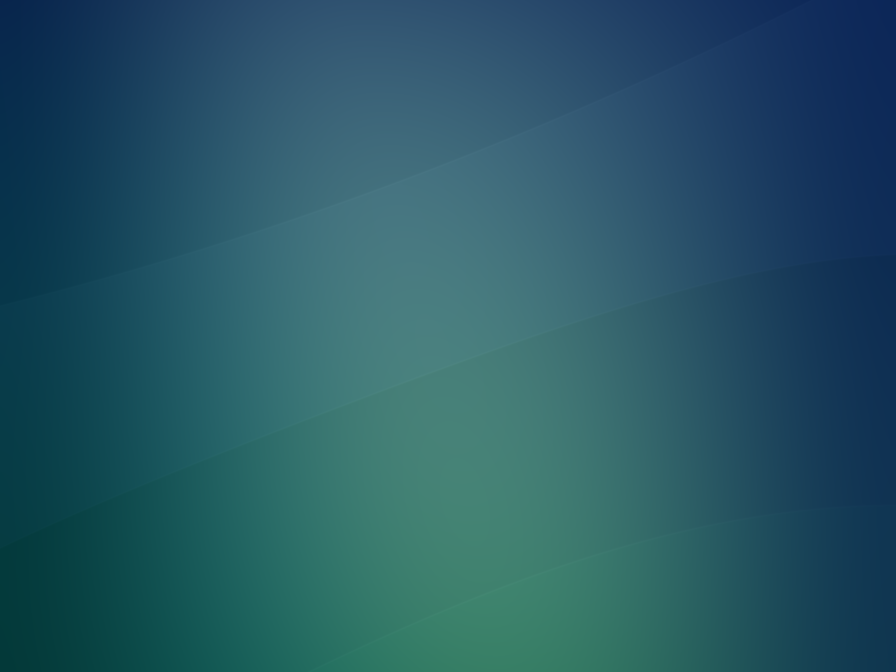
Write a Shadertoy shader that draws this background.

```glsl
// Soft blue-green gradient with a bright central ridge and three sweeping curved folds.

// Ridge and fold settings, in fractions of the canvas
const float RIDGE_BOTTOM = 0.56;
const float RIDGE_TOP = 0.40;
const float RIDGE_SHAPE = 0.8;
const float FOLD_FADE = 0.22;
const float LINE_WIDTH = 0.0016;
const float LINE_GLOW = 0.014;

// Column colours at the bottom, middle and top
const vec3 LEFT_LOW = vec3(0.015, 0.225, 0.230);
const vec3 LEFT_MID = vec3(0.025, 0.220, 0.285);
const vec3 LEFT_HIGH = vec3(0.030, 0.145, 0.300);
const vec3 RIDGE_LOW = vec3(0.215, 0.490, 0.395);
const vec3 RIDGE_MID = vec3(0.285, 0.495, 0.495);
const vec3 RIDGE_HIGH = vec3(0.185, 0.320, 0.440);
const vec3 RIGHT_LOW = vec3(0.060, 0.210, 0.310);
const vec3 RIGHT_MID = vec3(0.060, 0.185, 0.335);
const vec3 RIGHT_HIGH = vec3(0.038, 0.140, 0.335);

// Teal shift on the lower left flank
const vec3 FLANK_TINT = vec3(-0.040, 0.000, 0.030);

// Fold heights as cubic or quartic coefficients, lowest power first
const vec4 UPPER_FOLD = vec4(0.545, 0.33, 0.190, 0.0);
const vec4 MIDDLE_FOLD = vec4(0.184, 0.637, -0.3575, 0.5075);
const float MIDDLE_QUARTIC = -0.35;
const vec4 LOWER_FOLD = vec4(-0.242, 0.725, 0.02, -0.255);

// Colour change just below each fold
const vec3 UPPER_TINT = vec3(0.012, 0.015, 0.015);
const vec3 MIDDLE_TINT = vec3(-0.009, -0.008, -0.022);
const vec3 LOWER_TINT = vec3(0.000, 0.010, 0.003);

// Quadratic gradient passing through three colours
vec3 gradient3(vec3 low, vec3 mid, vec3 high, float y) {
    return low * (1.0 - y) * (1.0 - 2.0 * y)
         + mid * 4.0 * y * (1.0 - y)
         + high * y * (2.0 * y - 1.0);
}

float foldHeight(vec4 k, float quartic, float x) {
    return k.x + x * (k.y + x * (k.z + x * (k.w + x * quartic)));
}

// Fading tint beneath a fold, plus a fine light line on its edge
vec3 fold(vec2 uv, float height, vec3 tint, float ridge) {
    float depth = height - uv.y;
    float pixel = 1.0 / iResolution.y;
    float below = smoothstep(-pixel, pixel, depth);
    float width = max(LINE_WIDTH, 0.7 * pixel);
    float line = exp(-depth * depth / (width * width));
    return tint * below * exp(-max(depth, 0.0) / FOLD_FADE)
         + LINE_GLOW * line * mix(0.4, 1.0, ridge);
}

void mainImage(out vec4 fragColor, in vec2 fragCoord) {
    vec2 uv = fragCoord / iResolution.xy;

    // Bell-shaped ridge that leans towards the upper left
    float centre = mix(RIDGE_BOTTOM, RIDGE_TOP, uv.y);
    float offset = uv.x - centre;
    float reach = offset < 0.0 ? centre : 1.0 - centre;
    float bell = 0.5 + 0.5 * cos(3.14159 * clamp(offset / reach, -1.0, 1.0));
    float ridge = pow(max(bell, 0.0), RIDGE_SHAPE);

    // Blend the ridge into the darker sides
    vec3 left = gradient3(LEFT_LOW, LEFT_MID, LEFT_HIGH, uv.y);
    vec3 right = gradient3(RIGHT_LOW, RIGHT_MID, RIGHT_HIGH, uv.y);
    vec3 crest = gradient3(RIDGE_LOW, RIDGE_MID, RIDGE_HIGH, uv.y);
    left += FLANK_TINT * 4.0 * bell * (1.0 - uv.y);
    vec3 colour = mix(offset < 0.0 ? left : right, crest, ridge);

    // Curved folds
    colour += fold(uv, foldHeight(UPPER_FOLD, 0.0, uv.x), UPPER_TINT, ridge);
    colour += fold(uv, foldHeight(MIDDLE_FOLD, MIDDLE_QUARTIC, uv.x), MIDDLE_TINT, ridge);
    colour += fold(uv, foldHeight(LOWER_FOLD, 0.0, uv.x), LOWER_TINT, ridge);

    fragColor = vec4(clamp(colour, 0.0, 1.0), 1.0);
}
```
